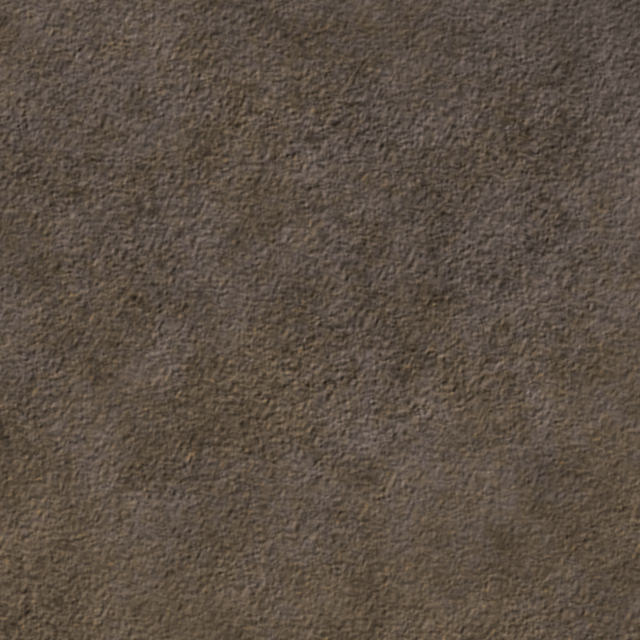
Give the GLSL for this texture, as a Shadertoy shader.

```glsl
const vec3 WARM_EARTH = vec3(0.353, 0.302, 0.245);
const vec3 COOL_STONE = vec3(0.347, 0.306, 0.284);
const vec3 OCHRE      = vec3(0.440, 0.335, 0.205);
const vec3 SHADE_TINT = vec3(0.95, 1.00, 1.10);  // blue fades fastest in shade
const vec2 LIGHT_STEP = vec2(-0.0024, 0.0029);   // towards the light
const float GRAIN_FREQ     = 165.0;
const float FINE_FREQ      = 250.0;
const float SPECKLE_FREQ   = 150.0;
const float PATCH_FREQ     = 3.2;
const float MOTTLE_FREQ    = 19.0;
const float PIT_FREQ       = 92.0;
const float RELIEF_GAIN    = 0.36;
const float SPECKLE_GAIN   = 0.12;
const float PATCH_GAIN     = 0.15;
const float MOTTLE_GAIN    = 0.14;
const float PIT_DEPTH      = 0.24;
const float FLECK_STRENGTH = 0.38;

float hash(vec2 cell) {
    uvec2 q = uvec2(ivec2(cell)) * uvec2(1597334673u, 3812015801u);
    uint n = (q.x ^ q.y) * 1597334673u;
    n = (n ^ (n >> 15)) * 2246822519u;
    n ^= n >> 13;
    return float(n >> 8) / 16777216.0;
}

// Smooth value noise in -1..1
float noise(vec2 p) {
    vec2 cell = floor(p);
    vec2 f = fract(p);
    f = f * f * (3.0 - 2.0 * f);
    float low  = mix(hash(cell), hash(cell + vec2(1, 0)), f.x);
    float high = mix(hash(cell + vec2(0, 1)), hash(cell + vec2(1, 1)), f.x);
    return 2.0 * mix(low, high, f.y) - 1.0;
}

float fbm(vec2 p) {
    const mat2 TURN = mat2(1.62, 1.18, -1.18, 1.62);
    float sum = 0.0;
    float amplitude = 0.55;
    for (int i = 0; i < 4; i++) {
        sum += amplitude * noise(p);
        p = TURN * p + 17.3;
        amplitude *= 0.55;
    }
    return sum;
}

// Rough ground: two rotated layers of grit
float groundHeight(vec2 p) {
    const mat2 TILT_A = mat2(0.88, 0.47, -0.47, 0.88);
    const mat2 TILT_B = mat2(0.45, -0.89, 0.89, 0.45);
    return 0.60 * noise(TILT_A * p * GRAIN_FREQ)
         + 0.40 * noise(TILT_B * p * FINE_FREQ + 31.0);
}

void mainImage(out vec4 fragColor, in vec2 fragCoord) {
    vec2 uv = fragCoord / iResolution.y;

    // Bend the lattice so that grains vary in size and direction
    vec2 bend = vec2(noise(uv * 43.0), noise(uv * 43.0 + 71.0));
    vec2 p = uv + 0.0022 * bend;

    // Broad stains and mottling
    float stain  = fbm(uv * PATCH_FREQ + 4.7);
    float hue    = fbm(uv * PATCH_FREQ * 1.6 + 53.0);
    float mottle = fbm(uv * MOTTLE_FREQ + 23.0);
    float wear   = fbm(uv * 5.0 + 87.0);

    // Relief lit from the upper left, rougher in some areas
    float relief = groundHeight(p) - groundHeight(p + LIGHT_STEP);
    float speckle = noise(mat2(0.8, 0.6, -0.6, 0.8) * p * SPECKLE_FREQ + 61.0);
    float roughness = clamp(1.0 + 0.40 * wear, 0.7, 1.35);
    float tone = 1.0 + roughness * (RELIEF_GAIN * relief + SPECKLE_GAIN * speckle)
               + PATCH_GAIN * stain + MOTTLE_GAIN * mottle;

    // Small dark pits, denser where worn
    float pit = smoothstep(0.30, 0.85, noise(p * PIT_FREQ + 9.0) + 0.3 * relief);
    tone -= PIT_DEPTH * pit * smoothstep(-0.3, 0.8, wear - 0.5 * mottle);

    // Cool stone above, warm earth below, blotched together
    float coolness = 0.45 + 0.65 * (uv.y - 0.5) + 0.50 * hue + 0.30 * mottle
                   + 0.32 * noise(p * 80.0 + 140.0);
    vec3 color = mix(WARM_EARTH, COOL_STONE, smoothstep(0.0, 1.0, coolness));

    // Sparse ochre flecks on lit grains
    float fleck = smoothstep(0.45, 0.85, noise(p * 115.0 + 211.0));
    fleck *= smoothstep(-0.1, 0.5, relief) * smoothstep(0.8, 0.2, coolness);
    color = mix(color, OCHRE, FLECK_STRENGTH * fleck);

    tone = clamp(tone, 0.40, 1.6);
    color *= tone < 1.0 ? pow(vec3(tone), SHADE_TINT) : vec3(tone);
    fragColor = vec4(color, 1.0);
}
```
